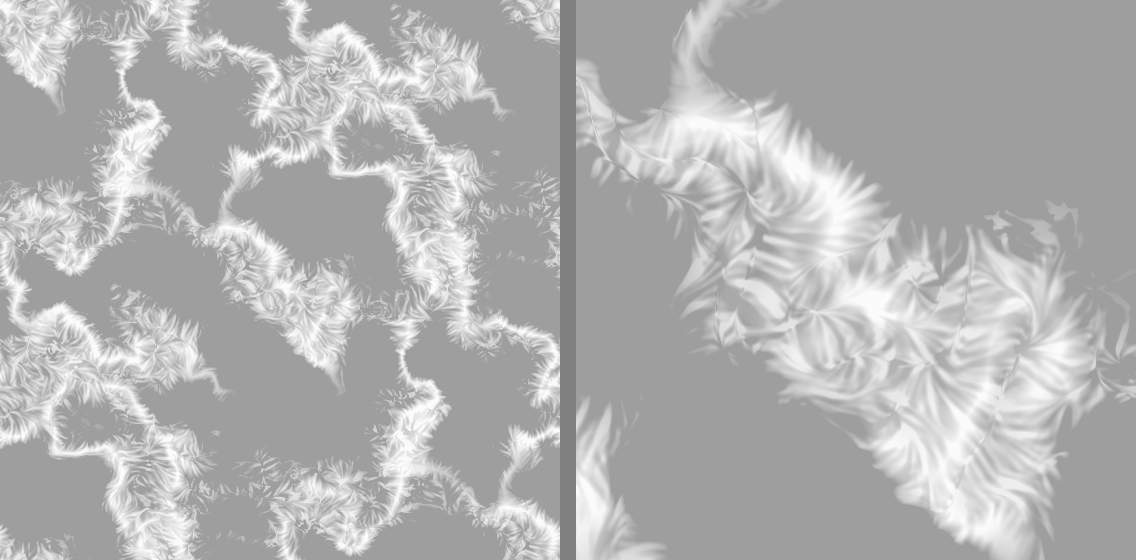
Left: the whole. Right: its middle third, enlarged.
Give the GLSL for this texture map, as a Shadertoy shader.

```glsl
// Pale feathery veins drifting over flat grey, as a seamless tile.
// Warped wrapping noise forms creased ridges of uneven width; fine noise
// smeared along their slopes frays the ridges into soft hairs.

const vec3 GROUND = vec3(0.62);
const vec3 CREST = vec3(0.985);

// Sine-free integer hash of a lattice node, from 0 to 1
float hash(vec2 node, float seed) {
    uvec3 k = uvec3(node, seed) * uvec3(1597u, 3571u, 7919u);
    uint h = (k.x ^ (k.y << 8)) + k.z * 40503u;
    h = (h ^ (h >> 15)) * 73244475u;
    h = (h ^ (h >> 13)) * 73244475u;
    h ^= h >> 16;
    return float(h & 65535u) / 65536.0;
}

// Slope contribution of one lattice node, wrapped to the period
float nodeSlope(vec2 cell, vec2 corner, vec2 f, vec2 period, float seed) {
    float angle = 6.28318 * hash(mod(cell + corner, period), seed);
    return dot(vec2(cos(angle), sin(angle)), f - corner);
}

// Gradient noise with a whole number of cells per unit of p
float noise(vec2 p, vec2 period, float seed) {
    vec2 x = p * period;
    vec2 cell = floor(x);
    vec2 f = x - cell;
    vec2 u = f * f * f * (f * (f * 6.0 - 15.0) + 10.0);
    float a = nodeSlope(cell, vec2(0, 0), f, period, seed);
    float b = nodeSlope(cell, vec2(1, 0), f, period, seed);
    float c = nodeSlope(cell, vec2(0, 1), f, period, seed);
    float d = nodeSlope(cell, vec2(1, 1), f, period, seed);
    return mix(mix(a, b, u.x), mix(c, d, u.x), u.y);
}

// Bends the plane so that the veins kink and wander
vec2 warp(vec2 p) {
    vec2 broad = vec2(noise(p, vec2(6), 11.0), noise(p, vec2(6), 12.0));
    vec2 fine = vec2(noise(p, vec2(16), 13.0), noise(p, vec2(16), 14.0));
    return p + 0.11 * broad + 0.04 * fine;
}

// x: ridge height, 1 on the crest and below 0 on open ground
// y: strength, fading where veins run thin; z: smooth field across the veins
vec3 veins(vec2 p) {
    vec2 q = warp(p);
    float region = noise(q + vec2(0.17, 0.29), vec2(3), 21.0);
    float trunk = noise(q, vec2(3, 2), 22.0) + 0.3 * noise(q, vec2(7, 6), 23.0);
    float branch = noise(q + 0.06, vec2(10, 8), 24.0);
    float field = trunk + 0.35 * branch;
    branch += 0.3 * noise(q, vec2(23, 19), 25.0);

    float width = max(0.17 + 0.42 * region, 0.03);
    float height = 1.0 - abs(trunk) / width;
    // Wide veins break up into creases with grey hollows between
    float hollow = min(abs(branch) / 0.3, 1.0) * smoothstep(0.06, 0.24, width);
    height *= 1.0 - 0.55 * hollow * step(0.0, height);
    return vec3(height, smoothstep(-0.36, -0.14, region), field);
}

// Orientation of the hairs: across the veins, swirled by noise;
// shorter where the slope is too flat to give a clear direction
vec2 hairDirection(vec2 p, float field) {
    float e = 0.01;
    vec2 slope = vec2(veins(p + vec2(e, 0)).z, veins(p + vec2(0, e)).z) - field;
    slope /= sqrt(dot(slope, slope) + 0.0002);
    float turn = 2.0 * noise(p, vec2(6), 31.0) + 0.8 * noise(p, vec2(15), 32.0);
    float c = cos(turn), s = sin(turn);
    return mat2(c, s, -s, c) * slope;
}

// Fine noise smeared along a direction
float hair(vec2 p, vec2 direction, float reach) {
    const int STEPS = 14;
    float sum = 0.0, total = 0.0;
    for (int i = 0; i < STEPS; i++) {
        float t = (float(i) + 0.5) / float(STEPS) * 2.0 - 1.0;
        float weight = 1.0 - 0.7 * t * t;
        vec2 q = p + direction * reach * t;
        sum += weight * (noise(q, vec2(128), 41.0) + 0.6 * noise(q, vec2(54), 42.0));
        total += weight;
    }
    return sum / total;
}

void mainImage(out vec4 fragColor, in vec2 fragCoord) {
    vec2 uv = fragCoord / iResolution.xy;
    // Diagonal axes: still wraps, and repeats on a half-shifted lattice
    vec2 p = vec2(uv.x + uv.y, uv.x - uv.y);

    vec3 vein = veins(p);
    float strands = 2.3 * hair(p, hairDirection(p, vein.z), 0.02);
    // Open ground stays bare
    strands = clamp(strands, -0.4, 0.4) * smoothstep(-0.5, 0.1, vein.x);

    // Strands stretch or shrink the flanks, then shade the body
    float glow = 1.0 - (1.0 - vein.x) * (1.0 - strands);
    glow = clamp(glow * (1.1 + 0.25 * strands), 0.0, 1.0) * vein.y;
    fragColor = vec4(mix(GROUND, CREST, glow), 1.0);
}
```
